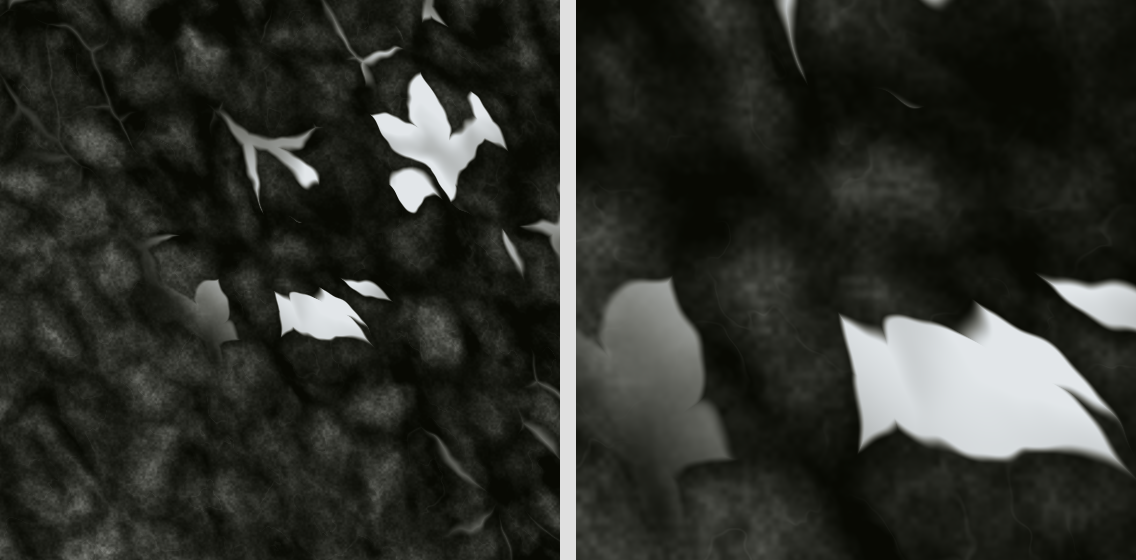
Left, the full canvas; right, a detail of the centre.
A WebGL 2 fragment shader for this texture:

```glsl
#version 300 es
precision highp float;
// Dark, rough, lumpy cells with pale light breaking through the gaps between them.
uniform vec2 u_resolution;
out vec4 fragColor;

float hash(vec2 p) {
    vec3 q = fract(p.xyx * 0.1031);
    q += dot(q, q.yzx + 33.33);
    return fract((q.x + q.y) * q.z);
}

vec2 hash2(vec2 p) {
    return vec2(hash(p), hash(p + 57.0));
}

float noise(vec2 p) {
    vec2 i = floor(p), f = fract(p);
    f = f * f * (3.0 - 2.0 * f);
    return mix(mix(hash(i), hash(i + vec2(1, 0)), f.x),
               mix(hash(i + vec2(0, 1)), hash(i + vec2(1, 1)), f.x), f.y);
}

float fbm(vec2 p) {
    float sum = 0.0, amplitude = 0.5;
    for (int i = 0; i < 4; i++) {
        sum += amplitude * noise(p);
        p = mat2(1.6, 1.2, -1.2, 1.6) * p + 11.3;
        amplitude *= 0.5;
    }
    return sum;
}

// Returns the distance to the nearest cell border and a random value per cell.
vec2 cells(vec2 p) {
    vec2 base = floor(p), nearest = vec2(0), home = vec2(0);
    float best = 9.0;
    for (int y = -1; y <= 1; y++)
    for (int x = -1; x <= 1; x++) {
        vec2 id = base + vec2(x, y);
        vec2 offset = id + hash2(id) - p;
        if (dot(offset, offset) < best) {
            best = dot(offset, offset);
            nearest = offset;
            home = id;
        }
    }
    float border = 9.0;
    for (int y = -2; y <= 2; y++)
    for (int x = -2; x <= 2; x++) {
        vec2 id = home + vec2(x, y);
        vec2 offset = id + hash2(id) - p;
        vec2 across = offset - nearest;
        if (dot(across, across) > 0.0001)
            border = min(border, dot(0.5 * (offset + nearest), normalize(across)));
    }
    return vec2(border, hash(home + 19.0));
}

float segment(vec2 p, vec2 a, vec2 b) {
    vec2 along = b - a;
    return length(p - a - along * clamp(dot(p - a, along) / dot(along, along), 0.0, 1.0));
}

void main() {
    vec2 uv = gl_FragCoord.xy / u_resolution;

    // Stretched and bent cell space
    vec2 p = mat2(9.0, 1.5, 1.5, 8.0) * uv;
    p += 0.8 * (vec2(fbm(p * 0.9), fbm(p * 0.9 + 31.0)) - 0.47);
    vec2 cell = cells(p);

    // Where gaps open, and where they are brightest
    float open = smoothstep(0.7, 1.0, uv.x + uv.y);
    float core = 1.0 - smoothstep(0.08, 0.32, segment(uv, vec2(0.48, 0.44), vec2(0.82, 0.76)));

    // Lumpy ground, softer and paler towards the lower left
    float dome = smoothstep(0.0, 0.42, cell.x + 0.08 * (1.0 - open));
    float mottle = fbm(p * 2.2 + 5.0);
    float value = 0.055 + 0.3 * dome * (0.35 + 0.8 * cell.y) * mottle;
    value += 0.22 * (mottle - 0.45) + 0.035 * (1.0 - open);
    value *= mix(1.0, 0.8, core);

    // Fine wrinkles and grain
    value *= 0.65 + 0.75 * fbm(uv * 65.0);
    value *= 0.8 + 0.4 * noise(uv * 230.0);
    float crease = abs(noise(uv * vec2(34.0, 26.0) + 3.0 * mottle) - 0.5);
    value += 0.035 * dome * (1.0 - smoothstep(0.0, 0.06, crease));
    value = max(value, 0.03);

    // Tapered light gaps, with one wide opening near the middle
    vec2 fromMiddle = uv - vec2(0.55, 0.49);
    float width = (noise(p * 1.2 + 7.0) - 0.62) * mix(0.35, 0.85, core);
    width += 0.17 * exp(-150.0 * dot(fromMiddle, fromMiddle));
    float softness = mix(0.07, 0.03, core);
    float light = open * smoothstep(-softness, softness, width - cell.x);
    float glow = mix(0.42, 0.98, core) * (0.7 + 0.5 * noise(p * 2.5 + 40.0));
    value = mix(value, min(glow, 0.9), light);

    // Olive shadows turning to cool white
    vec3 tint = mix(vec3(0.0, 0.006, -0.018), vec3(-0.015, 0.003, 0.013),
                    smoothstep(0.4, 0.9, value));
    fragColor = vec4(clamp(value + tint, 0.0, 1.0), 1.0);
}
```
